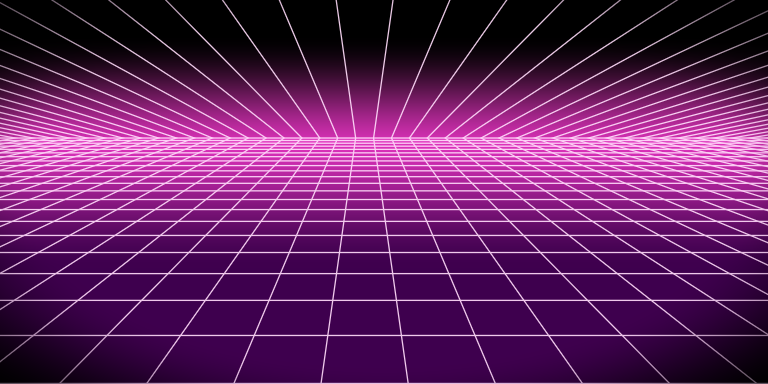
Give the GLSL for this background, as a Shadertoy shader.

```glsl
// A neon perspective grid: a tiled floor and a ribbed ceiling meet at a glowing horizon.
// Both planes share one mirrored projection; lines are drawn by their distance in
// canvas heights, over a vertical glow, and the corners fade to black.

const float HORIZON = 0.6406;       // height of the far edge
const float CENTER_X = 0.9495;      // vanishing axis, in canvas heights
const float FAR_SCALE = 0.1655;     // perspective scale at the far edge
const float RAY_SPACING = 0.282;    // gap between rays at unit scale
const float NEAR_DEPTH = 1.2427;    // inverse scale of the nearest cross line
const float ROW_STEP = 0.2285;      // inverse scale between cross lines
const float LAST_ROW = 21.0;
const float LINE_WIDTH = 0.0034;
const float LINE_OPACITY = 0.92;
const float CORNER_LINE_LIGHT = 0.4;

const vec3 GLOW_COLOR = vec3(0.89, 0.20, 0.75);
const vec3 FLOOR_COLOR = vec3(0.245, 0.0, 0.305);
const vec3 CEILING_COLOR = vec3(0.0);
const vec3 LINE_COLOR = vec3(1.0, 0.86, 0.98);

// Antialiased line that keeps its brightness when thinner than a pixel.
float lineCoverage(float dist, float pixel) {
    float width = max(LINE_WIDTH, pixel);
    float edge = clamp((0.5 * width - dist) / pixel + 0.5, 0.0, 1.0);
    return edge * LINE_WIDTH / width;
}

// Distance to the nearest ray running toward the horizon.
float rayDistance(float x, float scale) {
    float column = x / (RAY_SPACING * scale);
    float nearest = floor(column) + 0.5;
    float slope = nearest * RAY_SPACING;
    return abs(x - slope * scale) / sqrt(1.0 + slope * slope);
}

// Distance to the nearest cross line of the floor.
float rowDistance(float scale) {
    float row = (1.0 / max(scale, 0.1) - NEAR_DEPTH) / ROW_STEP;
    float nearest = clamp(floor(row + 0.5), 0.0, LAST_ROW);
    return abs(scale - 1.0 / (NEAR_DEPTH + nearest * ROW_STEP));
}

void mainImage(out vec4 fragColor, in vec2 fragCoord) {
    float pixel = 1.0 / iResolution.y;
    vec2 p = fragCoord * pixel;
    vec2 screen = 2.0 * fragCoord / iResolution.xy - 1.0;
    float below = HORIZON - p.y;
    float away = abs(below);

    // Glow fading from the horizon into each plane
    float floorGlow = 1.0 - smoothstep(-0.03, 0.34, away);
    float ceilingGlow = 1.0 - smoothstep(-0.06, 0.27, away);
    vec3 floorShade = mix(FLOOR_COLOR, GLOW_COLOR, floorGlow);
    vec3 ceilingShade = mix(CEILING_COLOR, GLOW_COLOR, ceilingGlow);
    float onFloor = smoothstep(-pixel, pixel, below);
    vec3 color = mix(ceilingShade, floorShade, onFloor);

    // Dark corners
    float vignette = 1.0 - smoothstep(0.9, 1.45, length(screen));
    color *= vignette;

    // Grid lines
    float rays = lineCoverage(rayDistance(p.x - CENTER_X, away + FAR_SCALE), pixel);
    float rows = lineCoverage(rowDistance(below + FAR_SCALE), pixel);
    float grid = 1.0 - (1.0 - rays) * (1.0 - rows);
    float lineLight = mix(CORNER_LINE_LIGHT, 1.0, vignette);
    color = mix(color, LINE_COLOR, grid * LINE_OPACITY * lineLight);

    fragColor = vec4(color, 1.0);
}
```
